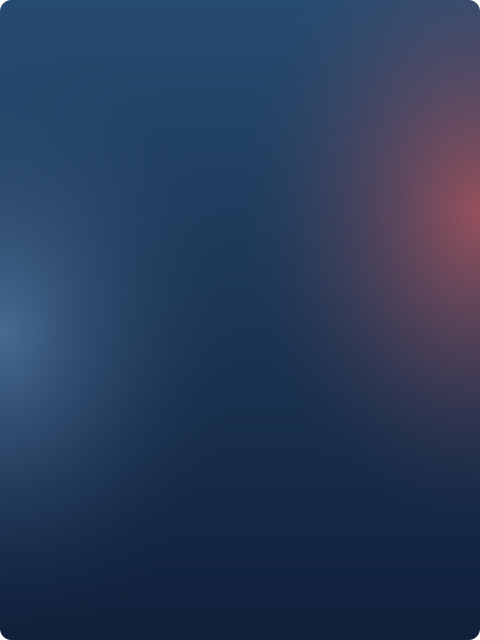
This background is drawn by a WebGL 2 fragment shader. Its source:

```glsl
#version 300 es
precision highp float;

uniform vec2 u_resolution;
out vec4 outColor;

// Vertical backdrop
const vec3 SKY_TOP = vec3(0.150, 0.294, 0.440);
const vec3 SKY_MIDDLE = vec3(0.106, 0.208, 0.328);
const vec3 SKY_BOTTOM = vec3(0.063, 0.126, 0.230);

// Side glows: centers and radii are fractions of the canvas
const vec3 BLUE_GLOW = vec3(0.284, 0.418, 0.575);
const vec2 BLUE_CENTER = vec2(0.0, 0.48);
const vec2 BLUE_RADIUS = vec2(0.51, 0.495);
const float BLUE_FALLOFF = 1.9;

const vec3 RED_GLOW = vec3(0.590, 0.315, 0.360);
const vec2 RED_CENTER = vec2(1.0, 0.67);
const vec2 RED_RADIUS = vec2(0.51, 0.51);
const float RED_FALLOFF = 1.65;

// Card outline, in canvas widths
const vec3 PAGE_COLOR = vec3(1.0);
const float CORNER_RADIUS = 0.024;

float ellipseGlow(vec2 uv, vec2 center, vec2 radius, float falloff) {
    float reach = length((uv - center) / radius);
    return pow(max(1.0 - reach, 0.0), falloff);
}

float roundedBox(vec2 p, vec2 halfSize, float radius) {
    vec2 q = abs(p) - halfSize + radius;
    return length(max(q, 0.0)) + min(max(q.x, q.y), 0.0) - radius;
}

void main() {
    vec2 uv = gl_FragCoord.xy / u_resolution;

    // Backdrop in three stops
    vec3 color = mix(SKY_BOTTOM, SKY_MIDDLE, min(uv.y * 2.0, 1.0));
    color = mix(color, SKY_TOP, max(uv.y * 2.0 - 1.0, 0.0));

    // Glows from the left and right edges
    color = mix(color, BLUE_GLOW, ellipseGlow(uv, BLUE_CENTER, BLUE_RADIUS, BLUE_FALLOFF));
    color = mix(color, RED_GLOW, ellipseGlow(uv, RED_CENTER, RED_RADIUS, RED_FALLOFF));

    // Rounded corners, smoothed over one pixel
    vec2 size = u_resolution / u_resolution.x;
    float edge = roundedBox((uv - 0.5) * size, size * 0.5, CORNER_RADIUS);
    float outside = clamp(edge * u_resolution.x + 0.5, 0.0, 1.0);
    outColor = vec4(mix(color, PAGE_COLOR, outside), 1.0);
}
```
